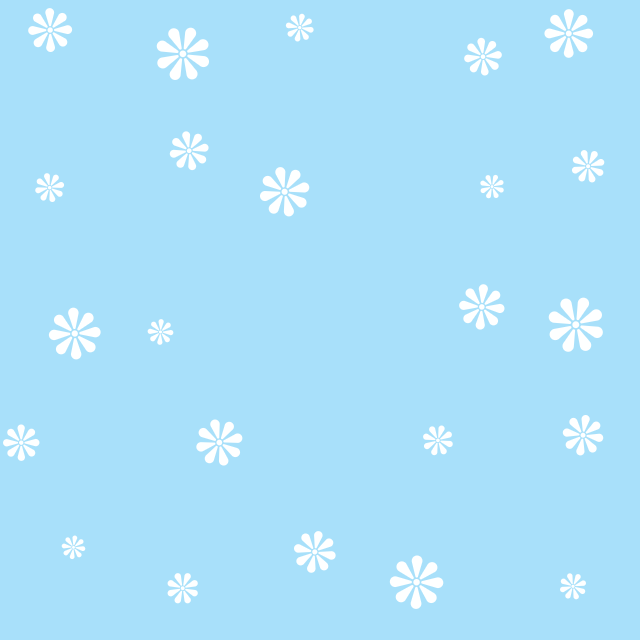
Reproduce this pattern procedurally as a WebGL 1 fragment shader.

```glsl
precision highp float;

uniform vec2 u_resolution;

const vec3 SKY_BLUE = vec3(0.66, 0.88, 0.98);
const vec3 PETAL_WHITE = vec3(0.995, 1.0, 1.0);

const float GRID = 5.0;
const float PETALS = 8.0;
const float TAU = 6.2831853;

// Three random values in 0..1 from a cell and a seed
vec3 hash3(vec2 cell, float seed) {
  vec3 p = fract(vec3(cell.xyx + seed) * vec3(0.1031, 0.1030, 0.0973));
  p += dot(p, p.yxz + 33.33);
  return fract((p.xxy + p.yzz) * p.zyx);
}

// Distance to a teardrop: two circles on the y axis joined by tangents
float teardrop(vec2 p, float baseRadius, float tipRadius, float height) {
  p.x = abs(p.x);
  float slope = (baseRadius - tipRadius) / height;
  float side = sqrt(1.0 - slope * slope);
  float along = dot(p, vec2(-slope, side));
  if (along < 0.0) return length(p) - baseRadius;
  if (along > side * height) return length(p - vec2(0.0, height)) - tipRadius;
  return dot(p, vec2(side, slope)) - baseRadius;
}

// Distance to a flower of unit radius: ring of petals and a centre dot
float flower(vec2 p, float turn) {
  float sector = TAU / PETALS;
  float angle = mod(atan(p.x, p.y) + turn, sector) - 0.5 * sector;
  vec2 folded = length(p) * vec2(sin(angle), cos(angle));
  float petal = teardrop(folded - vec2(0.0, 0.225), 0.05, 0.2, 0.575);
  float dot0 = length(p) - 0.12;
  return min(petal, dot0);
}

// Radius from a shuffled rank, so that every size gets its share
float flowerRadius(vec2 cell) {
  float rank = mod(7.0 * (cell.x + GRID * cell.y), GRID * GRID);
  return mix(0.0185, 0.0443, pow(min(rank / 23.0, 1.0), 1.15));
}

// 0 in the open patch at the lower middle, 1 elsewhere
float outsideClearing(vec2 cell) {
  vec2 offset = abs(cell - vec2(2.0, 1.5));
  return step(0.75, max(offset.x, offset.y));
}

// Coverage of the one flower scattered within the cell around uv
float scatteredFlowers(vec2 uv, float pixel, float seed) {
  vec2 cell = floor(uv * GRID);
  vec3 rnd = hash3(cell, seed);
  float radius = flowerRadius(cell);
  float reach = 0.5 / GRID - radius - 0.004;
  vec2 centre = (cell + 0.5) / GRID + (2.0 * rnd.xy - 1.0) * reach;
  float dist = radius * flower((uv - centre) / radius, rnd.z * TAU);
  return clamp(0.5 - dist / pixel, 0.0, 1.0) * outsideClearing(cell);
}

void main() {
  float pixel = 1.0 / min(u_resolution.x, u_resolution.y);
  vec2 uv = gl_FragCoord.xy * pixel;
  float white = scatteredFlowers(uv, pixel, 17.0);
  gl_FragColor = vec4(mix(SKY_BLUE, PETAL_WHITE, white), 1.0);
}
```
